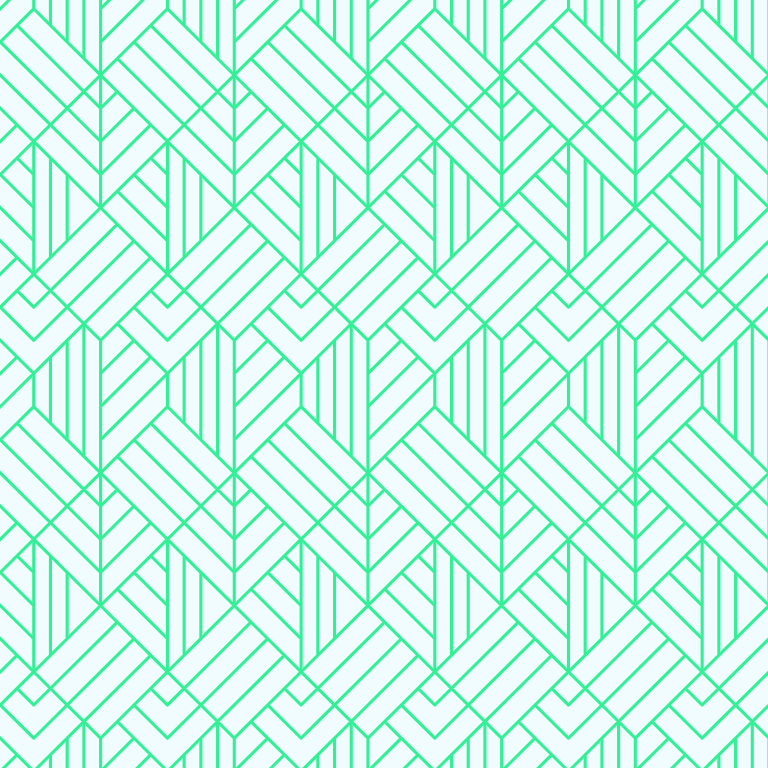
Give the GLSL for this pattern, as a WebGL 2 fragment shader.

```glsl
#version 300 es
precision highp float;

uniform vec2 u_resolution;
out vec4 fragColor;

// Distance to a stroke running down from start, repeated on an 8 by 24 lattice.
// slope is the sideways step per unit of drop: -1, 0 or 1.
float stroke(vec2 p, vec2 start, float slope, float drop) {
    vec2 along = vec2(slope, 1.0);
    vec2 q = p - start - 0.5 * drop * along;
    q.y -= 24.0 * round(q.y / 24.0);
    q.x -= 8.0 * round((q.x - slope * q.y) / 8.0);
    float t = clamp(dot(q, along) / dot(along, along), -0.5 * drop, 0.5 * drop);
    return length(q - along * t);
}

// Long strokes that outline the diamonds and split the chevrons
float frameDistance(vec2 p) {
    float d = stroke(p, vec2(0.0, -4.0), 1.0, 20.0);
    d = min(d, stroke(p, vec2(0.0, -4.0), -1.0, 20.0));
    d = min(d, stroke(p, vec2(4.0, -8.0), 0.0, 16.0));
    d = min(d, stroke(p, vec2(0.0, 4.0), 0.0, 8.0));
    return min(d, stroke(p, vec2(0.0, 18.0), 0.0, 2.0));
}

// Parallel strokes that fill each facet
float hatchDistance(vec2 p) {
    float d = 1e3;
    for (int i = 1; i <= 3; i++) {
        float k = float(i);

        // Falling diagonals
        d = min(d, stroke(p, vec2(-k, k - 4.0), 1.0, 4.0 + k));
        d = min(d, stroke(p, vec2(8.0 - k, 4.0 + k), 1.0, k));
        d = min(d, stroke(p, vec2(-k, 12.0 + k), 1.0, k));

        // Rising diagonals
        d = min(d, stroke(p, vec2(4.0 + k, k), -1.0, k));
        d = min(d, stroke(p, vec2(4.0 + k, 8.0 + k), -1.0, 4.0 + k));
        d = min(d, stroke(p, vec2(5.0 + k, 15.0 + k), -1.0, 1.0 + k));

        // Uprights; the tip of the upper facet stays empty
        d = min(d, stroke(p, vec2(k, 18.0 - k), 0.0, 2.0 + 2.0 * k));
        if (i < 3) d = min(d, stroke(p, vec2(k, 4.0 + k), 0.0, 8.0 - 2.0 * k));
    }
    return d;
}

void main() {
    float side = min(u_resolution.x, u_resolution.y);
    vec2 uv = gl_FragCoord.xy / side;

    // Lattice units, with y pointing down
    vec2 p = vec2(45.96 * uv.x - 2.02, 41.8 - 46.33 * uv.y);
    float pixel = 46.15 / side;

    float d = min(frameDistance(p), hatchDistance(p));
    float ink = clamp(0.5 + (0.093 - d) / pixel, 0.0, 1.0);

    vec3 paleIce = vec3(0.94, 0.99, 1.0);
    vec3 mintGreen = vec3(0.20, 0.94, 0.59);
    fragColor = vec4(mix(paleIce, mintGreen, ink), 1.0);
}
```
